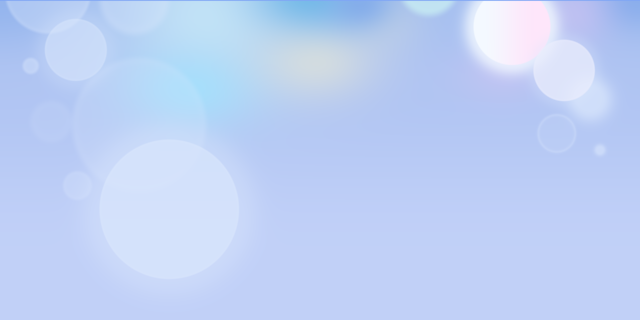
This background is drawn by a Shadertoy shader. Its source:

```glsl
const vec3 WHITE = vec3(0.96, 0.98, 1.0);
const vec3 PALE_BLUE = vec3(0.86, 0.91, 0.99);
const vec3 CYAN = vec3(0.64, 0.88, 0.99);
const vec3 MIST = vec3(0.78, 0.91, 0.97);
const vec3 CREAM = vec3(0.86, 0.88, 0.86);
const vec3 AZURE = vec3(0.45, 0.73, 0.91);
const vec3 DEEP_BLUE = vec3(0.50, 0.66, 0.92);
const vec3 PINK = vec3(1.0, 0.90, 0.98);
const vec3 LILAC = vec3(0.80, 0.76, 0.95);

// Elliptical falloff, 1 at the centre
float glow(vec2 p, vec2 center, vec2 radii) {
    vec2 q = (p - center) / radii;
    return exp(-dot(q, q));
}

float disc(vec2 p, vec2 center, float radius, float blur) {
    return 1.0 - smoothstep(-blur, blur, length(p - center) - radius);
}

// Light fading outwards from a circle's edge
float halo(vec2 p, vec2 center, float radius, float spread) {
    float d = max(length(p - center) - radius, 0.0) / spread;
    return exp(-d * d);
}

float ring(vec2 p, vec2 center, float radius, float width) {
    float d = (length(p - center) - radius) / width;
    return exp(-d * d);
}

// Translucent disc with a faint rim
vec3 bokeh(vec3 base, vec2 p, vec2 center, float radius, vec3 tint, float alpha, float blur) {
    base = mix(base, tint, alpha * disc(p, center, radius, blur));
    return mix(base, tint, 0.25 * alpha * ring(p, center, radius - blur, blur));
}

vec3 backdrop(vec2 p) {
    vec3 low = vec3(0.755, 0.815, 0.97);
    vec3 middle = vec3(0.69, 0.77, 0.95);
    vec3 high = vec3(0.65, 0.75, 0.94);
    vec3 color = mix(low, middle, smoothstep(0.22, 0.76, p.y));
    return mix(color, high, smoothstep(0.72, 1.0, p.y));
}

// Blurred clouds of colour along the top
vec3 addClouds(vec3 color, vec2 p) {
    color = mix(color, MIST, 0.85 * glow(p, vec2(0.66, 0.95), vec2(0.29, 0.24)));
    color = mix(color, CYAN, 0.85 * glow(p, vec2(0.60, 0.72), vec2(0.20, 0.12)));
    color = mix(color, CREAM, 0.80 * glow(p, vec2(0.99, 0.81), vec2(0.18, 0.12)));
    color = mix(color, CREAM, 0.35 * glow(p, vec2(1.20, 0.94), vec2(0.12, 0.10)));
    color = mix(color, AZURE, 0.95 * glow(p, vec2(0.97, 1.01), vec2(0.17, 0.10)));
    color = mix(color, DEEP_BLUE, 0.80 * glow(p, vec2(1.13, 0.99), vec2(0.10, 0.08)));
    color = mix(color, DEEP_BLUE, 0.80 * glow(p, vec2(1.97, 1.00), vec2(0.14, 0.09)));
    color = mix(color, DEEP_BLUE, 0.45 * glow(p, vec2(0.0, 1.0), vec2(0.22, 0.13)));
    color = mix(color, LILAC, 0.65 * glow(p, vec2(1.80, 0.96), vec2(0.12, 0.11)));
    return mix(color, LILAC, 0.50 * glow(p, vec2(1.57, 0.77), vec2(0.14, 0.09)));
}

vec3 addLeftLights(vec3 color, vec2 p, float edge) {
    color = bokeh(color, p, vec2(0.150, 1.030), 0.135, PALE_BLUE, 0.34, edge * 2.0);
    color = bokeh(color, p, vec2(0.420, 1.000), 0.108, PALE_BLUE, 0.30, 0.015);
    color = bokeh(color, p, vec2(0.435, 0.610), 0.210, PALE_BLUE, 0.20, 0.012);
    color = bokeh(color, p, vec2(0.160, 0.620), 0.065, PALE_BLUE, 0.12, 0.012);
    color = bokeh(color, p, vec2(0.096, 0.794), 0.025, PALE_BLUE, 0.38, 0.006);
    color = bokeh(color, p, vec2(0.242, 0.420), 0.045, PALE_BLUE, 0.25, 0.006);

    vec2 upper = vec2(0.237, 0.844);
    color = mix(color, PALE_BLUE, 0.22 * halo(p, upper, 0.097, 0.035));
    color = bokeh(color, p, upper, 0.097, PALE_BLUE, 0.48, edge);

    vec2 large = vec2(0.529, 0.346);
    color = mix(color, PALE_BLUE, 0.38 * halo(p, large, 0.218, 0.065));
    return bokeh(color, p, large, 0.218, PALE_BLUE, 0.58, edge);
}

vec3 addRightLights(vec3 color, vec2 p, float edge) {
    color = bokeh(color, p, vec2(1.340, 1.045), 0.092, vec3(0.77, 0.91, 0.95), 0.85, 0.016);
    color = mix(color, PALE_BLUE, 0.70 * halo(p, vec2(1.844, 0.690), 0.035, 0.040));

    vec2 bright = vec2(1.600, 0.917);
    color = mix(color, WHITE, 0.75 * halo(p, bright, 0.120, 0.035));
    vec3 blush = mix(WHITE, PINK, smoothstep(-0.10, 0.08, p.x - bright.x));
    color = bokeh(color, p, bright, 0.120, blush, 0.95, edge);

    vec2 lower = vec2(1.763, 0.780);
    color = mix(color, PALE_BLUE, 0.25 * halo(p, lower, 0.096, 0.025));
    color = bokeh(color, p, lower, 0.096, vec3(0.92, 0.93, 0.99), 0.72, edge);

    // Small faint lights
    color = bokeh(color, p, vec2(1.740, 0.583), 0.060, PALE_BLUE, 0.12, edge);
    color = mix(color, PALE_BLUE, 0.20 * ring(p, vec2(1.740, 0.583), 0.058, 0.005));
    return mix(color, PALE_BLUE, 0.55 * halo(p, vec2(1.875, 0.531), 0.009, 0.010));
}

void mainImage(out vec4 fragColor, in vec2 fragCoord) {
    vec2 p = fragCoord / iResolution.y;
    float edge = max(0.003, 1.0 / iResolution.y);

    vec3 color = addClouds(backdrop(p), p);
    color = addLeftLights(color, p, edge);
    color = addRightLights(color, p, edge);

    // Thin blue line at the top edge
    color = mix(color, vec3(0.50, 0.65, 0.96), 0.8 * smoothstep(0.995, 0.998, p.y));
    fragColor = vec4(color, 1.0);
}
```
